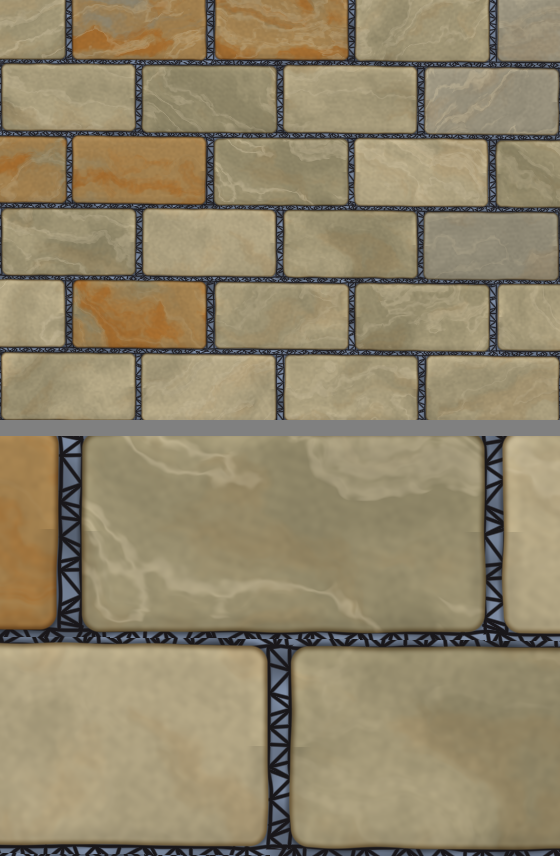
Top, the full canvas; bottom, a detail of the centre.
Give the GLSL for this texture, as a Shadertoy shader.

```glsl
// Tumbled onyx bricks in running bond on a black thread mesh over blue-grey backing.
// Rounded-box tiles vary by hash in size, tone and rust; warped noise makes clouds
// and veins, and jittered zigzag segments make the mesh seen in the joints.

const vec2  PITCH      = vec2(0.336, 0.172);    // tile spacing, in canvas heights
const vec2  TILE_HALF  = vec2(0.1595, 0.0797);
const float ROW_START  = 0.167;
const float ROW_TILT   = 0.008;
const vec2  ROW_SHIFT  = vec2(0.165, -0.005);   // joint offset of even and odd rows
const float CORNER     = 0.014;
const float STITCH     = 0.015;
const float THREAD     = 0.0015;
const float WARM_SHARE = 0.28;
const float SMOKY_SHARE = 0.04;

const vec3 PALE    = vec3(0.69, 0.64, 0.51);
const vec3 OLIVE   = vec3(0.56, 0.525, 0.405);
const vec3 GREY    = vec3(0.57, 0.55, 0.49);
const vec3 AMBER   = vec3(0.62, 0.49, 0.30);
const vec3 RUST    = vec3(0.63, 0.39, 0.14);
const vec3 MILK    = vec3(0.76, 0.71, 0.59);
const vec3 SMOKE   = vec3(0.24, 0.22, 0.22);
const vec3 BACKING = vec3(0.43, 0.48, 0.56);
const vec3 CORD    = vec3(0.10, 0.09, 0.10);

float hash(vec2 p) {
    return fract(sin(dot(p, vec2(127.1, 311.7))) * 43758.5);
}

float noise(vec2 p) {
    vec2 i = floor(p), f = fract(p);
    f = f * f * (3.0 - 2.0 * f);
    return mix(mix(hash(i), hash(i + vec2(1, 0)), f.x),
               mix(hash(i + vec2(0, 1)), hash(i + vec2(1, 1)), f.x), f.y);
}

float fbm(vec2 p) {
    float sum = 0.0, amp = 0.52;
    for (int i = 0; i < 5; i++) {
        sum += amp * noise(p);
        p = mat2(1.6, 1.2, -1.2, 1.6) * p + 5.3;
        amp *= 0.5;
    }
    return sum;
}

float roundBox(vec2 p, vec2 halfSize, float r) {
    vec2 q = abs(p) - halfSize + r;
    return length(max(q, 0.0)) + min(max(q.x, q.y), 0.0) - r;
}

float segment(vec2 p, vec2 a, vec2 b) {
    vec2 ab = b - a;
    return length(p - a - ab * clamp(dot(p - a, ab) / dot(ab, ab), 0.0, 1.0));
}

// Stitch points alternate between both sides of a joint
vec2 stitchNode(float k, float halfGap, float seed) {
    float side = 2.0 * mod(k, 2.0) - 1.0;
    return vec2((k + 0.6 * hash(vec2(k, seed))) * STITCH, side * halfGap);
}

// Distance to the threads; s.x runs along the joint, s.y across it
float threadNet(vec2 s, float halfGap, float seed) {
    float wobble = 0.003 * (noise(vec2(s.x * 45.0, seed)) - 0.5);
    float d = abs(abs(s.y + wobble) - halfGap);
    float cell = floor(s.x / STITCH);
    for (float i = -2.0; i <= 1.0; i++) {
        float k = cell + i;
        vec2 a = stitchNode(k, halfGap, seed);
        vec2 b = stitchNode(k + 1.0, halfGap, seed);
        vec2 rung = vec2(a.x + STITCH * (hash(vec2(seed, k)) - 0.5), -a.y);
        d = min(d, min(segment(s, a, b), segment(s, a, rung)));
    }
    return d;
}

vec3 stone(vec2 q, vec2 id) {
    float turn = 1.6 * (hash(id + 5.0) - 0.5);
    vec2 s = mat2(cos(turn), sin(turn), -sin(turn), cos(turn)) * q + id * 7.3;
    vec2 warp = vec2(fbm(s * 9.0), fbm(s * 9.0 + 40.0));
    float cloud = fbm(s * vec2(6.0, 13.0) + 2.0 * warp);
    float stain = fbm(s * vec2(8.0, 20.0) + 2.5 * warp + 17.0);
    float band = 1.0 - abs(2.0 * fbm(s * vec2(4.0, 17.0) + 2.0 * warp + 31.0) - 1.0);
    float warmth = smoothstep(1.0 - WARM_SHARE, 1.06 - WARM_SHARE, hash(id + 11.0));

    vec3 col = mix(OLIVE, PALE, clamp(hash(id + 3.0) + 1.3 * (cloud - 0.5), 0.0, 1.0));
    col = mix(col, GREY, 0.7 * step(0.75, hash(id + 23.0)));
    col = mix(col, AMBER, warmth * smoothstep(0.15, 0.5, cloud));
    col = mix(col, RUST, mix(0.1, 0.75, warmth) * smoothstep(0.5, 0.75, stain));
    col = mix(col, MILK, 0.5 * hash(id + 31.0) * smoothstep(0.86, 1.0, band));
    float smoky = step(hash(id + 47.0), SMOKY_SHARE);
    col = mix(col, SMOKE, smoky * smoothstep(0.4, 0.62, stain));
    return col * (0.97 + 0.06 * noise(s * 170.0)) * (0.92 + 0.16 * cloud);
}

void mainImage(out vec4 fragColor, in vec2 fragCoord) {
    float px = 1.0 / iResolution.y;
    vec2 p = fragCoord * px;
    p.y += ROW_TILT * p.x - ROW_START;

    // Running bond grid
    float row = floor(p.y / PITCH.y);
    p.x -= mod(row, 2.0) < 0.5 ? ROW_SHIFT.x : ROW_SHIFT.y;
    vec2 id = vec2(floor(p.x / PITCH.x), row);
    vec2 q = p - (id + 0.5) * PITCH;

    // Mesh in the joints
    vec2 joint = round(p / PITCH), across = p - joint * PITCH;
    vec2 halfGap = 0.5 * PITCH - TILE_HALF;
    float rowNet = threadNet(vec2(p.x, across.y), halfGap.y, joint.y + 9.0);
    float sideNet = threadNet(vec2(p.y, across.x), halfGap.x, joint.x + 13.0 * row);
    float net = min(rowNet, max(sideNet, halfGap.y - abs(across.y)));
    vec3 col = BACKING * (0.7 + 0.5 * noise(p * 40.0));

    // Slightly uneven tile, with a soft shadow and a worn rim
    vec2 jitter = vec2(hash(id + 61.0), hash(id + 67.0)) - 0.5;
    vec2 t = q + jitter * vec2(0.005, 0.003);
    t += 0.012 * (hash(id + 71.0) - 0.5) * vec2(-t.y, t.x);
    float wear = 0.0022 * (noise(p * 28.0) - 0.5);
    float d = roundBox(t, TILE_HALF + jitter.yx * 0.002, CORNER) + wear;
    col *= mix(0.65, 1.0, smoothstep(0.0, 0.005, d));
    col = mix(CORD, col, smoothstep(-px, px, net - THREAD));

    vec3 face = stone(q, id);
    float rim = smoothstep(-0.007, 0.0, d);
    face *= 1.0 + 0.06 * smoothstep(-0.018, -0.006, d) * sign(t.y) * (1.0 - rim);
    face = mix(face, face * vec3(0.66, 0.60, 0.50), rim * rim);
    col = mix(face, col, smoothstep(-px, px, d));
    fragColor = vec4(col, 1.0);
}
```
